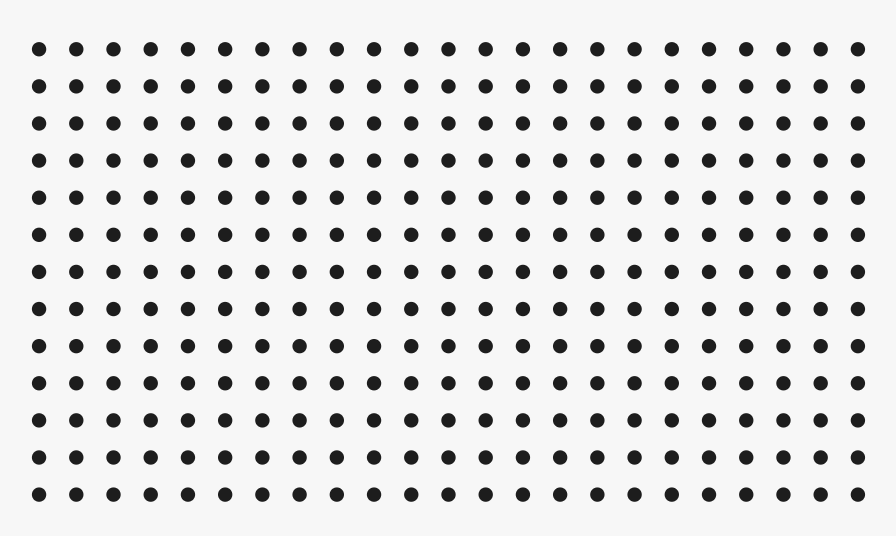
A WebGL 2 fragment shader for this pattern:

```glsl
#version 300 es
precision highp float;
// A regular grid of 23 by 13 dark round dots on a pale ground.
// Each pixel is snapped to its nearest grid node, clamped to the grid,
// and shaded by its signed distance to the disc there.

uniform vec2 u_resolution;
out vec4 fragColor;

// Lengths are fractions of the canvas width.
const vec2 GRID_COUNT = vec2(23.0, 13.0);
const vec2 FIRST_DOT = vec2(0.0436, 0.0462);
const vec2 PITCH = vec2(0.04154, 0.04142);
const float DOT_RADIUS = 0.0080;

const vec3 PAPER = vec3(0.969);
const vec3 INK = vec3(0.112);

// Signed distance to a disc.
float discDistance(vec2 p, float radius) {
    return length(p) - radius;
}

// Offset from the nearest node of a finite grid.
vec2 gridOffset(vec2 p, vec2 first, vec2 pitch, vec2 count) {
    vec2 node = clamp(round((p - first) / pitch), vec2(0.0), count - 1.0);
    return p - first - node * pitch;
}

// Antialiased coverage of a shape from its signed distance.
float coverage(float dist, float pixel) {
    return clamp(0.5 - dist / pixel, 0.0, 1.0);
}

void main() {
    float pixel = 1.0 / u_resolution.x;
    vec2 p = gl_FragCoord.xy * pixel;

    vec2 offset = gridOffset(p, FIRST_DOT, PITCH, GRID_COUNT);
    float dot_mask = coverage(discDistance(offset, DOT_RADIUS), pixel);

    fragColor = vec4(mix(PAPER, INK, dot_mask), 1.0);
}
```
